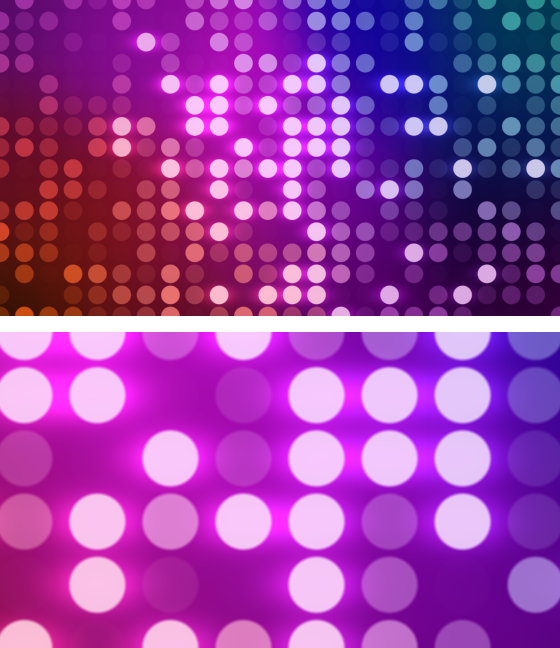
Top: the whole. Bottom: its middle third, enlarged.
Reproduce this background procedurally as a Shadertoy shader.

```glsl
#define GRID vec2(23.0, 15.0)
#define DOT_RADIUS 0.0295
#define EDGE_SOFTNESS 0.0025
#define BLEND_SHARPNESS 16.0
#define EMPTY_SHARE 0.27
#define LIT_SHARE 0.62
#define LIT_CENTER vec2(0.50, 0.52)
#define GLOW_SIZE vec2(0.046, 0.026)
#define GLOW_STRENGTH 0.55

float hash(vec2 p) {
    return fract(sin(dot(p, vec2(127.1, 311.7))) * 43758.5453);
}

// Colour weighted by closeness to a light; alpha keeps the weight
vec4 light(vec2 uv, vec2 center, vec3 color) {
    vec2 d = (uv - center) * vec2(1.78, 1.0);
    return vec4(color, 1.0) * exp(-BLEND_SHARPNESS * dot(d, d));
}

// Dark stage colours behind the dots
vec3 backdrop(vec2 uv) {
    vec4 sum = vec4(0.0);
    sum += light(uv, vec2(0.00, 1.00), vec3(0.33, 0.04, 0.40));
    sum += light(uv, vec2(0.22, 0.85), vec3(0.52, 0.04, 0.58));
    sum += light(uv, vec2(0.44, 0.62), vec3(0.74, 0.05, 0.76));
    sum += light(uv, vec2(0.43, 0.28), vec3(0.58, 0.05, 0.48));
    sum += light(uv, vec2(0.24, 0.32), vec3(0.54, 0.06, 0.14));
    sum += light(uv, vec2(0.03, 0.48), vec3(0.38, 0.04, 0.16));
    sum += light(uv, vec2(0.10, 0.20), vec3(0.42, 0.09, 0.03));
    sum += light(uv, vec2(0.00, 0.00), vec3(0.12, 0.06, 0.00));
    sum += light(uv, vec2(0.32, 0.00), vec3(0.34, 0.04, 0.10));
    sum += light(uv, vec2(0.60, 0.42), vec3(0.42, 0.00, 0.62));
    sum += light(uv, vec2(0.69, 0.78), vec3(0.06, 0.00, 0.62));
    sum += light(uv, vec2(0.90, 0.90), vec3(0.00, 0.23, 0.32));
    sum += light(uv, vec2(0.88, 0.56), vec3(0.01, 0.09, 0.34));
    sum += light(uv, vec2(0.87, 0.30), vec3(0.07, 0.00, 0.18));
    sum += light(uv, vec2(0.64, 0.08), vec3(0.32, 0.00, 0.38));
    sum += light(uv, vec2(0.95, 0.05), vec3(0.20, 0.00, 0.22));
    return sum.rgb / sum.a;
}

// Colour of a dot at full strength
vec3 dotTint(vec2 uv) {
    vec4 sum = vec4(0.0);
    sum += light(uv, vec2(0.03, 0.05), vec3(0.92, 0.36, 0.06));
    sum += light(uv, vec2(0.03, 0.45), vec3(0.92, 0.27, 0.27));
    sum += light(uv, vec2(0.08, 0.92), vec3(0.76, 0.27, 0.76));
    sum += light(uv, vec2(0.33, 0.18), vec3(0.98, 0.50, 0.48));
    sum += light(uv, vec2(0.48, 0.56), vec3(0.92, 0.66, 0.96));
    sum += light(uv, vec2(0.73, 0.72), vec3(0.52, 0.62, 0.90));
    sum += light(uv, vec2(0.96, 0.92), vec3(0.22, 0.72, 0.66));
    sum += light(uv, vec2(0.92, 0.58), vec3(0.50, 0.68, 0.82));
    sum += light(uv, vec2(0.85, 0.10), vec3(0.68, 0.30, 0.74));
    return sum.rgb / sum.a;
}

// Fully lit dots gather around the middle
float litAmount(vec2 id) {
    vec2 d = (id / GRID - LIT_CENTER) / vec2(0.24, 0.34);
    float chance = LIT_SHARE * exp(-dot(d, d));
    return step(hash(id + 41.0), chance);
}

// Opacity of an ordinary dot: missing, faint or strong
float dotOpacity(vec2 id) {
    float h = hash(id + 7.0);
    float strength = mix(0.12, 0.88, hash(id + 19.0));
    return h < EMPTY_SHARE ? 0.04 * hash(id + 3.0) : strength;
}

void mainImage(out vec4 fragColor, in vec2 fragCoord) {
    vec2 uv = fragCoord / iResolution.xy;
    vec2 scale = vec2(iResolution.x / iResolution.y, 1.0);
    vec2 id = floor(uv * GRID + 0.5);
    vec3 color = backdrop(uv);

    // Wide halos spilling over from lit neighbours
    float glow = 0.0;
    for (int y = -1; y <= 1; y++) {
        for (int x = -2; x <= 2; x++) {
            vec2 cell = id + vec2(x, y);
            vec2 d = (uv - cell / GRID) * scale / GLOW_SIZE;
            glow += litAmount(cell) * exp(-dot(d, d));
        }
    }
    vec3 tint = dotTint(id / GRID);
    vec3 halo = mix(color * 1.5, tint, 0.35);
    color += halo * GLOW_STRENGTH * min(glow, 1.3);

    // Disc with a soft rim
    float dist = length((uv - id / GRID) * scale);
    float soft = max(EDGE_SOFTNESS, 0.75 / iResolution.y);
    float disc = 1.0 - smoothstep(-soft, soft, dist - DOT_RADIUS);
    float lit = litAmount(id);
    vec3 hot = mix(tint, vec3(1.0, 0.90, 1.0), 0.65);
    vec3 face = mix(tint, hot, lit);
    color = mix(color, face, disc * mix(dotOpacity(id), 0.95, lit));

    fragColor = vec4(min(color, 1.0), 1.0);
}
```
